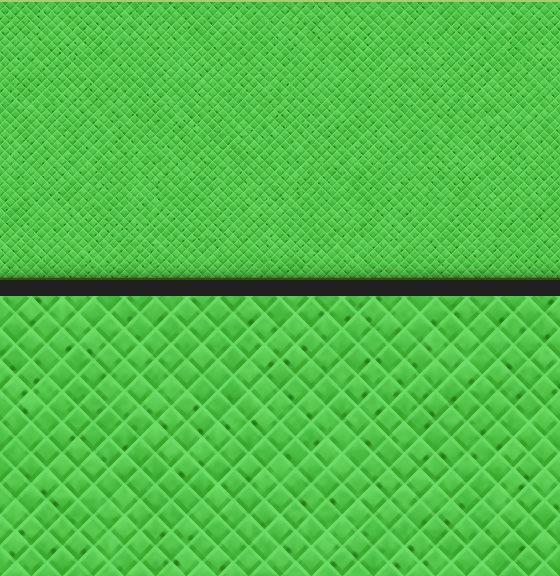
Top, the full canvas; bottom, a detail of the centre.
Give the GLSL for this texture, as a WebGL 1 fragment shader.

```glsl
precision highp float;
uniform vec2 u_resolution;

float hash(vec2 p) {
  vec3 q = fract(vec3(p.xyx) * 0.1031);
  q += dot(q, q.yzx + 33.33);
  return fract((q.x + q.y) * q.z);
}

float noise(vec2 p) {
  vec2 i = floor(p), f = fract(p);
  f = f * f * (3.0 - 2.0 * f);
  return mix(mix(hash(i), hash(i + vec2(1.0, 0.0)), f.x),
             mix(hash(i + vec2(0.0, 1.0)), hash(i + vec2(1.0, 1.0)), f.x), f.y);
}

// Soft band of the given half width around zero
float band(float d, float halfWidth, float blur) {
  return 1.0 - smoothstep(halfWidth - blur, halfWidth + blur, abs(d));
}

void main() {
  vec2 uv = gl_FragCoord.xy / u_resolution;
  vec2 p = uv * vec2(54.0, 27.0);
  float blur = max(0.06, 0.85 * 54.0 / u_resolution.x);

  // Diagonal lattice: x rises to the upper right, y to the upper left
  vec2 lattice = vec2(p.x + p.y, p.y - p.x) + 100.0;
  vec2 cell = floor(lattice);
  vec2 f = fract(lattice);

  vec3 leaf = vec3(0.325, 0.775, 0.295);
  vec3 highlight = vec3(0.43, 0.88, 0.42);
  vec3 groove = vec3(0.21, 0.64, 0.15);
  vec3 pit = vec3(0.13, 0.49, 0.08);

  // Padded diamond with uneven tone and fine grain
  float tone = 0.07 * (f.x + f.y - 1.0) + 0.05 * (hash(cell) - 0.5);
  tone += 0.08 * (noise(p * 5.0) - 0.5) + 0.03 * (noise(p * 0.6) - 0.5);
  vec3 color = leaf + tone * vec3(0.9, 0.8, 0.9);

  // Broken dark grooves on the lower sides, worn independently
  vec2 wear = vec2(noise(lattice * vec2(0.7, 2.6) + 40.0),
                   noise(lattice * vec2(2.6, 0.7) + 90.0));
  vec2 dark = vec2(band(f.x - 0.08, 0.11, blur), band(f.y - 0.08, 0.11, blur));
  dark *= 0.2 + 0.7 * smoothstep(0.15, 0.9, wear);
  color = mix(color, groove, max(dark.x, dark.y));

  // Thin light ridges on the upper sides
  vec2 ridge = vec2(band(f.x - 0.92, 0.07, blur), band(f.y - 0.92, 0.07, blur));
  ridge *= 0.95 - 0.45 * wear.yx;
  color = mix(color, highlight, max(ridge.x, ridge.y));

  // Scattered short dark dashes along the grooves
  vec2 q = f;
  if (hash(cell + 53.0) > 0.5) q = q.yx;
  q -= vec2(0.09, 0.12 + 0.65 * hash(cell + 17.0));
  float dash = 1.0 - smoothstep(0.03, 0.12 + blur, length(q * vec2(1.0, 0.75)));
  color = mix(color, pit, dash * smoothstep(0.4, 1.0, hash(cell + 71.0)));

  // Shading toward the bottom and just below the top
  color *= 1.0 - 0.48 * exp(-uv.y * 50.0) - 0.16 * exp(-(1.0 - uv.y) * 70.0);

  // Border strips
  float edge = 0.5 / u_resolution.y;
  color = mix(vec3(0.20, 0.31, 0.04), color, smoothstep(0.008 - edge, 0.008 + edge, uv.y));
  color = mix(color, vec3(0.66, 0.81, 0.42), smoothstep(0.993 - edge, 0.993 + edge, uv.y));

  gl_FragColor = vec4(color, 1.0);
}
```
